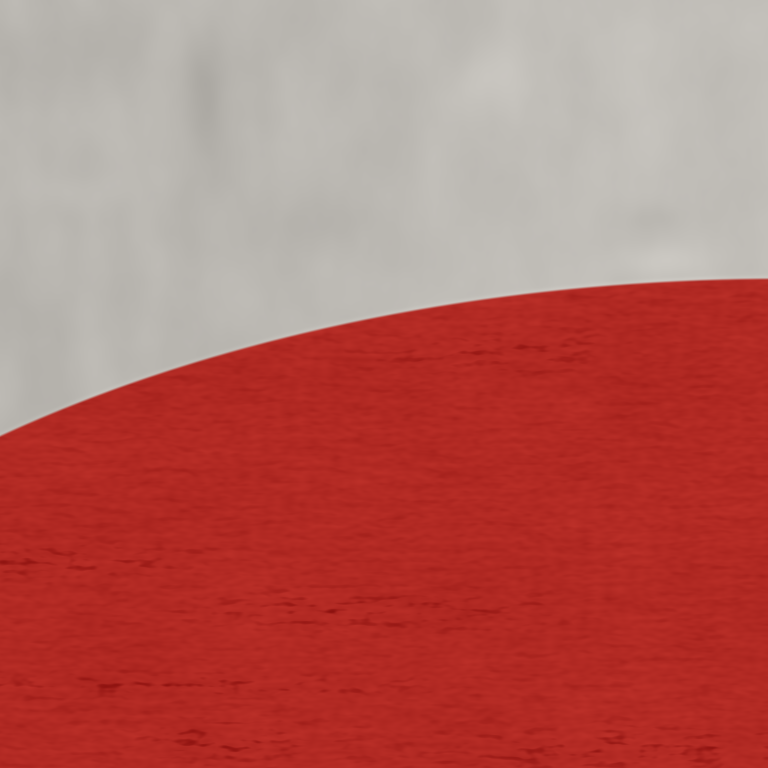
This background is drawn by a Shadertoy shader. Its source:

```glsl
vec2 gradientAt(vec2 cell) {
    float h = fract(sin(dot(cell, vec2(127.1, 311.7))) * 43758.55);
    return vec2(cos(h * 6.2832), sin(h * 6.2832));
}

float gradientNoise(vec2 p) {
    vec2 i = floor(p), f = fract(p);
    vec2 s = f * f * f * (f * (f * 6.0 - 15.0) + 10.0);
    float a = dot(gradientAt(i), f);
    float b = dot(gradientAt(i + vec2(1, 0)), f - vec2(1, 0));
    float c = dot(gradientAt(i + vec2(0, 1)), f - vec2(0, 1));
    float d = dot(gradientAt(i + vec2(1, 1)), f - vec2(1, 1));
    return mix(mix(a, b, s.x), mix(c, d, s.x), s.y);
}

float fbm(vec2 p) {
    float sum = 0.0, amp = 0.6;
    for (int i = 0; i < 4; i++) {
        sum += amp * gradientNoise(p);
        p = p * 2.03 + 17.3;
        amp *= 0.5;
    }
    return sum;
}

// Soft elliptical spot: 1 at its centre, fading to 0
float spot(vec2 p, vec2 centre, vec2 radius) {
    vec2 d = (p - centre) / radius;
    return exp(-dot(d, d));
}

// Cloudy plaster, lighter towards the right
vec3 plaster(vec2 uv) {
    vec3 col = mix(vec3(0.725, 0.713, 0.690), vec3(0.757, 0.745, 0.722),
                   smoothstep(0.15, 0.85, uv.x));
    float tone = 0.045 * fbm(uv * vec2(9.0, 6.0) + 3.0);
    tone += 0.025 * gradientNoise(uv * vec2(22.0, 9.0)) * (1.0 - uv.x);
    tone += 0.035 * spot(uv, vec2(0.64, 0.90), vec2(0.04, 0.05));
    tone += 0.045 * spot(uv, vec2(0.86, 0.66), vec2(0.055, 0.022));
    tone += 0.025 * spot(uv, vec2(0.10, 0.75), vec2(0.05, 0.025));
    tone += 0.025 * spot(uv, vec2(0.22, 0.94), vec2(0.03, 0.07));
    tone -= 0.040 * spot(uv, vec2(0.27, 0.86), vec2(0.025, 0.07));
    tone -= 0.018 * spot(uv, vec2(0.42, 0.71), vec2(0.07, 0.035));
    tone -= 0.020 * spot(uv, vec2(0.85, 0.715), vec2(0.05, 0.018));
    return col + tone;
}

// Red surface with fine horizontal fibres
vec3 redGrain(vec2 uv) {
    vec2 p = uv + vec2(0.0, 0.004 * gradientNoise(uv * vec2(9.0, 12.0)));
    float fibres = gradientNoise(p * vec2(14.0, 110.0));
    float fine = gradientNoise(p * vec2(65.0, 170.0) + 41.0);
    float cloud = fbm(uv * vec2(3.0, 7.0) + 8.0);

    // Broken dark streaks gather in a few worn bands
    float worn = 0.25 + spot(uv, vec2(0.48, 0.205), vec2(0.20, 0.022))
               + spot(uv, vec2(0.25, 0.107), vec2(0.30, 0.012))
               + spot(uv, vec2(0.08, 0.27), vec2(0.14, 0.020))
               + spot(uv, vec2(0.30, 0.035), vec2(0.12, 0.025))
               + spot(uv, vec2(0.83, 0.025), vec2(0.22, 0.025))
               + 0.6 * spot(uv, vec2(0.66, 0.54), vec2(0.16, 0.025));
    float streak = gradientNoise(p * vec2(18.0, 125.0) + 73.0)
                 + 0.5 * gradientNoise(p * vec2(70.0, 180.0) + 19.0);
    float tone = 0.028 * fibres + 0.032 * fine + 0.030 * cloud;
    tone -= 0.11 * worn * smoothstep(0.05, 0.6, streak);
    return vec3(0.698, 0.163, 0.138) + tone * vec3(1.0, 0.65, 0.55);
}

void mainImage(out vec4 fragColor, in vec2 fragCoord) {
    vec2 uv = fragCoord / iResolution.xy;

    // Height above the wide elliptical arc, corrected for its slope
    float u = (uv.x - 1.02) / 1.6;
    float root = sqrt(1.0 - u * u);
    float slope = -0.893 * u / (1.6 * root);
    float dist = (uv.y + 0.256 - 0.893 * root) / sqrt(1.0 + slope * slope);

    float soft = max(0.0022, 0.8 / iResolution.y);
    vec3 col = mix(redGrain(uv), plaster(uv), smoothstep(-soft, soft, dist));

    // Faint pale rim along the edge
    col += 0.03 * exp(-pow((dist - 0.002) / 0.003, 2.0));
    fragColor = vec4(col, 1.0);
}
```
